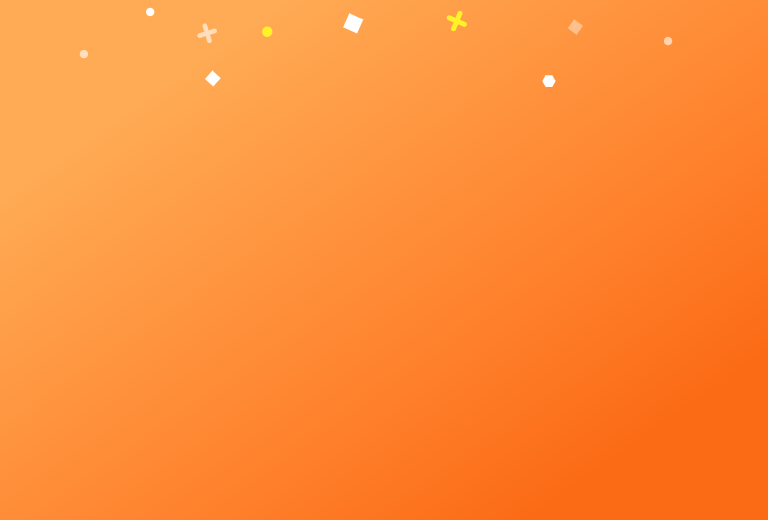
A Shadertoy shader for this background:

```glsl
const vec3 AMBER = vec3(1.0, 0.672, 0.335);
const vec3 ORANGE = vec3(1.0, 0.502, 0.17);
const vec3 EMBER = vec3(0.985, 0.415, 0.082);
const vec3 YELLOW = vec3(1.0, 0.95, 0.16);

// Centre, size and turn of each confetti piece: dots, squares, hexagon, crosses
const vec4 PIECES[10] = vec4[10](
    vec4(0.290, 0.977, 0.008, 0.0),
    vec4(0.162, 0.896, 0.008, 0.0),
    vec4(0.516, 0.939, 0.010, 0.0),
    vec4(1.290, 0.921, 0.008, 0.0),
    vec4(0.682, 0.955, 0.0147, -0.42),
    vec4(0.411, 0.849, 0.0108, -0.74),
    vec4(1.111, 0.948, 0.0106, -0.63),
    vec4(1.060, 0.844, 0.0112, 0.0),
    vec4(0.400, 0.936, 0.0150, 0.30),
    vec4(0.882, 0.9595, 0.0160, -0.40));
const float OPACITY[10] = float[10](1.0, 0.6, 1.0, 0.6, 1.0, 1.0, 0.4, 1.0, 0.6, 1.0);

vec2 rotate(vec2 p, float angle) {
    float c = cos(angle), s = sin(angle);
    return vec2(c * p.x + s * p.y, c * p.y - s * p.x);
}

float squareDistance(vec2 p, float halfSide) {
    vec2 q = abs(p) - halfSide;
    return length(max(q, 0.0)) + min(max(q.x, q.y), 0.0);
}

float hexagonDistance(vec2 p, float apothem) {
    p = abs(p);
    return max(p.y, dot(p, vec2(0.866, 0.5))) - apothem;
}

// Two crossed bars with round ends
float crossDistance(vec2 p, float arm) {
    p = abs(p);
    if (p.y > p.x) p = p.yx;
    return length(vec2(max(p.x - arm, 0.0), p.y)) - 0.3 * arm;
}

float pieceDistance(int i, vec2 p, float size) {
    if (i < 4) return length(p) - size;
    if (i < 7) return squareDistance(p, size);
    if (i < 8) return hexagonDistance(p, size);
    return crossDistance(p, size);
}

void mainImage(out vec4 fragColor, in vec2 fragCoord) {
    vec2 p = fragCoord / iResolution.xy * vec2(1.483, 1.0);

    // Diagonal gradient from the upper left to the lower right
    float along = dot(vec2(p.x, 1.0 - p.y), vec2(0.57, 0.82));
    float t = clamp((along - 0.29) / 1.13, 0.0, 1.0);
    vec3 color = mix(AMBER, ORANGE, min(t / 0.67, 1.0));
    color = mix(color, EMBER, max((t - 0.67) / 0.33, 0.0));

    // Confetti along the top
    for (int i = 0; i < 10; i++) {
        vec4 piece = PIECES[i];
        float d = pieceDistance(i, rotate(p - piece.xy, piece.w), piece.z);
        float coverage = clamp(0.5 - d * iResolution.y, 0.0, 1.0);
        vec3 tint = (i == 2 || i == 9) ? YELLOW : vec3(1.0);
        color = mix(color, tint, coverage * OPACITY[i]);
    }

    fragColor = vec4(color, 1.0);
}
```
